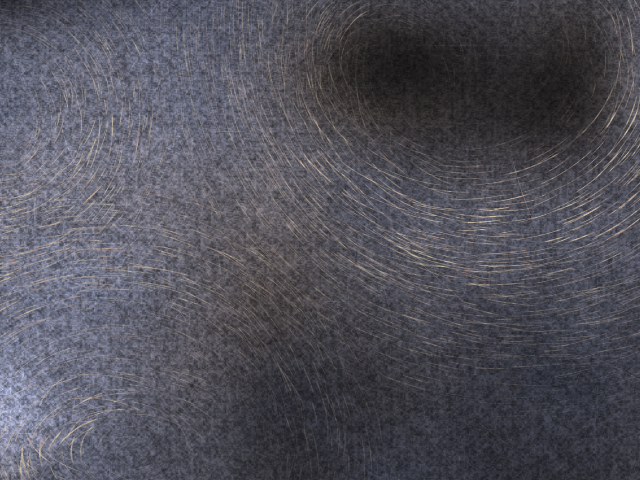
Write a Shadertoy shader that draws this texture.

```glsl
const float TAU = 6.28318;

float hash(vec2 p) {
    return fract(sin(dot(p, vec2(127.1, 311.7))) * 43758.5453);
}

float noise(vec2 p) {
    vec2 i = floor(p), f = fract(p);
    f = f * f * (3.0 - 2.0 * f);
    return mix(mix(hash(i), hash(i + vec2(1, 0)), f.x),
               mix(hash(i + vec2(0, 1)), hash(i + vec2(1, 1)), f.x), f.y);
}

// Soft elliptical spot
float spot(vec2 p, vec2 centre, vec2 size) {
    vec2 q = (p - centre) / size;
    return exp(-dot(q, q));
}

// Antialiased coverage of a thin stroke
float stroke(float dist, float halfWidth, float pixel) {
    return clamp((halfWidth - dist) / pixel + 0.5, 0.0, 1.0);
}

// Broken arcs around a centre, strongest on the facing side
float swirl(vec2 p, vec2 centre, vec2 stretch, vec2 reach, vec2 facing, float seed, float pixel) {
    float sum = 0.0;
    const float gap = 0.013;
    for (float k = 0.0; k < 5.0; k++) {
        vec2 id = vec2(seed, k);
        vec2 drift = vec2(hash(id), hash(id + 7.3)) - 0.5;
        vec2 d = (p - centre - drift * 0.12) / stretch;
        float r = length(d);
        float ring = floor(r / gap);
        float count = max(3.0, floor(TAU * (ring + 0.5) * gap / mix(0.07, 0.17, hash(id + 3.1))));
        float u = (atan(d.y, d.x) / TAU + 0.5) * count + hash(vec2(ring, seed + k));
        vec2 cell = vec2(mod(floor(u), count) + seed * 17.0, ring + k * 61.0);
        float t = fract(u), h = hash(cell), len = mix(0.4, 1.0, hash(cell + 5.7));
        float tilt = (hash(cell + 9.2) - 0.5) * 0.7 * (t - 0.5);
        float offset = (hash(cell + 2.4) - 0.5) * 0.4;
        float dist = abs(fract(r / gap) - 0.5 - offset - tilt) * gap;
        float line = stroke(dist, mix(0.0002, 0.0011, h * h), pixel);
        line *= smoothstep(0.0, 0.15, t) * (1.0 - smoothstep(len - 0.2, len, t));
        line *= 0.3 + 0.9 * noise(vec2(t * 26.0, h * 90.0));
        float zone = (r - reach.x) / reach.y;
        float side = 0.55 + 0.45 * dot(d / max(r, 0.001), facing);
        sum += line * step(0.5, h) * (0.35 + 0.65 * h) * exp(-zone * zone) * side;
    }
    return sum;
}

// Straight scratches, one per jittered grid cell
float scratches(vec2 p, float size, float angle, float spread, float seed, float pixel) {
    vec2 home = floor(p / size);
    float sum = 0.0;
    for (float y = -1.0; y <= 1.0; y++)
    for (float x = -1.0; x <= 1.0; x++) {
        vec2 cell = home + vec2(x, y), id = cell + seed * 13.7;
        vec2 mid = (cell + 0.2 + 0.6 * vec2(hash(id), hash(id + 4.1))) * size;
        float a = angle + (hash(id + 8.3) - 0.5) * spread;
        vec2 along = vec2(cos(a), sin(a)), d = p - mid;
        float reach = size * mix(0.25, 0.9, hash(id + 2.9));
        float t = dot(d, along) / reach;
        float bend = (hash(id + 6.6) - 0.5) * 0.16 * reach * t * t;
        float dist = abs(dot(d, vec2(-along.y, along.x)) - bend);
        float glint = 0.3 + 0.9 * noise(vec2(t * reach * 220.0, hash(id) * 80.0));
        float h = hash(id + 11.5);
        sum += stroke(dist, 0.0009 * h - 0.0002, pixel) * (1.0 - smoothstep(0.5, 1.0, abs(t))) * glint * h;
    }
    return sum;
}

void mainImage(out vec4 fragColor, in vec2 fragCoord) {
    vec2 p = fragCoord / iResolution.y;
    float pixel = 1.0 / iResolution.y;

    // Broad light and shadow
    float shade = spot(p, vec2(0.76, 0.86), vec2(0.16, 0.12)) * 0.15
                + spot(p, vec2(1.20, 0.83), vec2(0.13, 0.16)) * 0.12
                + spot(p, vec2(0.98, 0.79), vec2(0.25, 0.17)) * 0.14;
    float light = 0.30 - shade
                + 0.15 * spot(p, vec2(0.03, 0.48), vec2(0.45, 0.50))
                + 0.27 * spot(p, vec2(-0.03, 0.13), vec2(0.14, 0.14))
                + 0.07 * spot(p, vec2(0.42, 0.78), vec2(0.35, 0.30))
                + 0.12 * spot(p, vec2(1.37, 0.82), vec2(0.11, 0.13))
                + 0.05 * spot(p, vec2(1.10, 0.52), vec2(0.35, 0.13))
                - 0.13 * spot(p, vec2(0.60, 0.15), vec2(0.19, 0.24))
                - 0.10 * spot(p, vec2(1.15, 0.08), vec2(0.40, 0.26))
                - 0.16 * spot(p, vec2(0.02, 1.04), vec2(0.22, 0.10));
    light = max(light + 0.05 * (noise(p * 9.0) - 0.5), 0.10);

    // Mottled metal grain
    float grain = 0.40 * noise(p * 85.0) + 0.75 * noise(p * 190.0 + 31.0) + 0.65 * noise(p * 370.0 + 67.0);
    float warmth = clamp(shade * 5.0 + 0.7 * spot(p, vec2(0.5, 0.38), vec2(0.20, 0.20))
                 + 0.5 * noise(p * 5.0 + 12.0) - 0.1, 0.0, 1.0);
    vec3 tint = mix(vec3(0.94, 0.98, 1.17), vec3(1.05, 0.97, 0.98), warmth);
    vec3 colour = tint * light * (0.48 + 0.56 * grain);

    // Fine hairlines in every direction
    float hairs = scratches(p, 0.035, 0.0, TAU, 1.0, pixel)
                + scratches(p, 0.060, 2.6, 2.5, 2.0, pixel)
                + scratches(p, 0.110, 2.4, 1.8, 3.0, pixel);
    colour += tint * hairs * 0.32 * light;

    // Bright polishing marks
    float marks = swirl(p, vec2(1.00, 0.86), vec2(1.15, 1.0), vec2(0.34, 0.12), vec2(0.5, -0.86), 1.0, pixel) * 1.3
                + swirl(p, vec2(0.78, 0.85), vec2(1.0), vec2(0.14, 0.05), vec2(-0.6, 0.8), 2.0, pixel) * 0.6
                + swirl(p, vec2(0.02, 0.80), vec2(1.0), vec2(0.22, 0.16), vec2(0.7, -0.7), 3.0, pixel) * 0.8
                + swirl(p, vec2(0.24, 0.08), vec2(1.3, 0.9), vec2(0.15, 0.08), vec2(-0.9, 0.3), 4.0, pixel)
                + swirl(p, vec2(0.22, 0.05), vec2(1.1, 1.0), vec2(0.42, 0.12), vec2(-0.4, 0.9), 5.0, pixel) * 0.8
                + swirl(p, vec2(1.10, 0.95), vec2(1.0), vec2(0.62, 0.16), vec2(-0.4, -0.9), 6.0, pixel) * 0.6;
    marks += scratches(p, 0.16, 2.3, 1.0, 7.0, pixel) * 0.5 * smoothstep(0.35, 0.7, noise(p * 4.0));
    marks *= clamp(0.25 + 2.3 * light, 0.0, 1.2);

    vec3 gleam = mix(vec3(0.74, 0.61, 0.56), vec3(0.86, 0.81, 0.68), noise(p * 40.0 + 5.0));
    colour = mix(colour, gleam, clamp(marks * 0.9, 0.0, 0.9));
    fragColor = vec4(colour, 1.0);
}
```
